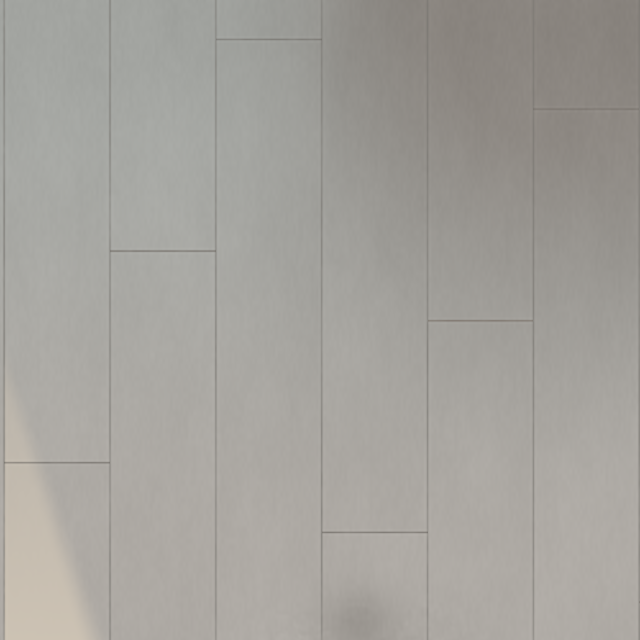
Write a WebGL 1 fragment shader that draws this texture.

```glsl
precision highp float;

uniform vec2 u_resolution;

// Plank layout, as fractions of the canvas
const float PLANK_WIDTH = 0.1654;
const float PLANK_LENGTH = 1.101;
const float FIRST_SEAM = 0.0065;
const float FIRST_JOINT = 0.277;
const float JOINT_STEP = 0.3307;
const float SEAM_SPREAD = 0.0015;
const float JOINT_SPREAD = 0.0014;

// Colours
const vec3 WARM_GREY = vec3(0.682, 0.665, 0.643);
const vec3 COOL_GREY = vec3(0.648, 0.656, 0.640);
const vec3 SHADE_GREY = vec3(0.552, 0.532, 0.510);
const vec3 SEAM_COLOR = vec3(0.475, 0.465, 0.445);
const vec3 JOINT_COLOR = vec3(0.420, 0.405, 0.385);
const vec3 SUN_COLOR = vec3(0.805, 0.765, 0.705);

// Surface variation
const float PLANK_TONE = 0.010;
const float CLOUD_TONE = 0.034;
const float GRAIN_TONE = 0.007;
const float FINE_TONE = 0.012;
const float SMUDGE_TONE = 0.10;

// Sunlit wedge
const float SUN_TOP = 0.434;
const float SUN_SLOPE = 0.322;

float hash(vec2 p) {
  vec3 q = fract(vec3(p.xyx) * 0.1031);
  q += dot(q, q.yzx + 33.33);
  return fract((q.x + q.y) * q.z);
}

float noise(vec2 p) {
  vec2 cell = floor(p);
  vec2 f = fract(p);
  f = f * f * (3.0 - 2.0 * f);
  float low = mix(hash(cell), hash(cell + vec2(1.0, 0.0)), f.x);
  float high = mix(hash(cell + vec2(0.0, 1.0)), hash(cell + vec2(1.0)), f.x);
  return mix(low, high, f.y);
}

float clouds(vec2 p) {
  float sum = 0.0;
  float weight = 0.5;
  for (int i = 0; i < 4; i++) {
    sum += weight * (noise(p) - 0.5);
    p = p * 2.07 + 17.3;
    weight *= 0.5;
  }
  return sum;
}

// Soft round falloff around zero
float bell(vec2 p) {
  return exp(-dot(p, p));
}

// Soft groove that never gets thinner than a pixel
float groove(float dist, float spread, float pixel) {
  return bell(vec2(dist / max(spread, 0.6 * pixel), 0.0));
}

// Distance to the nearest whole number
float edgeDistance(float t) {
  return abs(fract(t + 0.5) - 0.5);
}

void main() {
  vec2 uv = gl_FragCoord.xy / u_resolution;
  vec2 pixel = 1.0 / u_resolution;

  // Staggered planks
  float across = (uv.x - FIRST_SEAM) / PLANK_WIDTH;
  float column = floor(across);
  float along = (uv.y - FIRST_JOINT - column * JOINT_STEP) / PLANK_LENGTH;
  vec2 plank = vec2(column, floor(along)) + 20.0;
  float seamDist = edgeDistance(across) * PLANK_WIDTH;
  float jointDist = edgeDistance(along) * PLANK_LENGTH;

  // Daylight falling off toward the upper right
  vec3 color = mix(WARM_GREY, COOL_GREY, smoothstep(0.1, 0.9, uv.y));
  float shade = smoothstep(0.28, 0.85, uv.x) * smoothstep(0.2, 0.95, uv.y);
  shade += 0.2 * smoothstep(0.46, 0.56, uv.x) * smoothstep(0.5, 1.0, uv.y);
  color = mix(color, SHADE_GREY, min(shade, 1.0));
  color -= 0.018 * smoothstep(0.75, 1.0, uv.y);

  // Plank tone, cloudy stain and short lengthwise grain
  vec2 shift = plank * vec2(7.3, 11.9);
  color += PLANK_TONE * (hash(plank) - 0.5);
  color += CLOUD_TONE * clouds(uv * vec2(13.0, 6.0) + shift);
  color += GRAIN_TONE * (noise(uv * vec2(150.0, 24.0) + shift) - 0.5);
  color += FINE_TONE * (noise(uv * vec2(250.0, 110.0)) - 0.5);

  // Rippled smudge at the lower edge
  float ripple = noise(uv * vec2(95.0, 130.0) + 3.0 * clouds(uv * 25.0));
  float smudge = bell((uv - vec2(0.56, 0.025)) / vec2(0.06, 0.05));
  float fringe = bell((uv - vec2(0.57, 0.0)) / vec2(0.13, 0.06));
  color -= SMUDGE_TONE * smudge * (0.45 + 0.55 * ripple);
  color += 0.05 * fringe * (ripple - 0.5);

  // Sunlit wedge with a soft edge, dimmer toward its tip
  float rise = clamp(uv.y / SUN_TOP, 0.0, 1.0);
  float sunEdge = FIRST_SEAM + (SUN_TOP - uv.y) * SUN_SLOPE;
  float softness = mix(0.026, 0.016, rise);
  float sun = smoothstep(-softness, softness, sunEdge - uv.x);
  sun *= mix(0.95, 0.4, rise) * smoothstep(-pixel.x, pixel.x, uv.x - FIRST_SEAM);
  color = mix(color, SUN_COLOR, sun);

  // Long seams with pale bevels and uneven wear
  float seamId = floor(across + 0.5) * 5.7 + 40.0;
  float seamWear = 0.36 + 0.22 * noise(vec2(seamId, uv.y * 9.0));
  seamWear += 0.14 * noise(vec2(seamId, uv.y * 90.0));
  color += 0.008 * groove(seamDist - 0.0045, 0.0015, pixel.x);
  color = mix(color, SEAM_COLOR, seamWear * groove(seamDist, SEAM_SPREAD, pixel.x));

  // End joints, each worn differently
  vec2 jointId = vec2(column, floor(along + 0.5)) + 31.0;
  float jointWear = mix(0.42, 0.72, hash(jointId));
  jointWear += 0.16 * (noise(vec2(uv.x * 70.0, jointId.x)) - 0.5);
  vec3 jointColor = JOINT_COLOR + vec3(0.05, 0.02, 0.0) * hash(jointId + 7.0);
  color += 0.012 * groove(jointDist - 0.004, 0.0015, pixel.y);
  color = mix(color, jointColor, jointWear * groove(jointDist, JOINT_SPREAD, pixel.y));

  gl_FragColor = vec4(clamp(color, 0.0, 1.0), 1.0);
}
```
